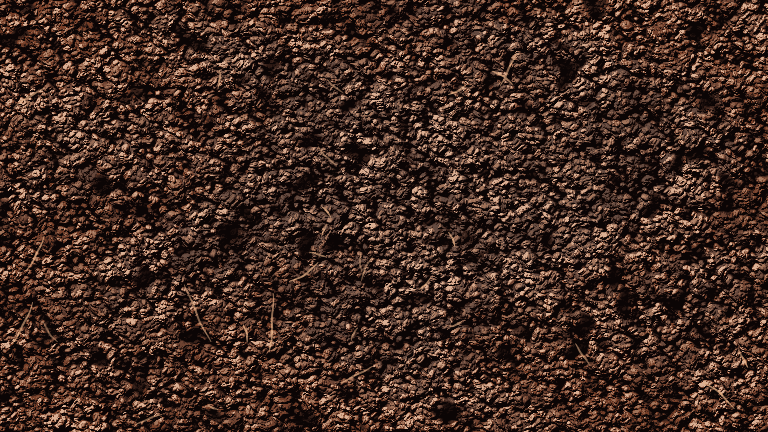
Reproduce this texture procedurally as a Shadertoy shader.

```glsl
vec3 hash3(vec2 p) {
    vec3 q = fract(p.xyx * vec3(0.1031, 0.1030, 0.0973));
    q += dot(q, q.yxz + 33.33);
    return fract((q.xxy + q.yzz) * q.zyx);
}

// Tallest dome over p: x = height in cells, y = random id of the grain
vec2 grains(vec2 p, float density) {
    p *= density;
    vec2 cell = floor(p), best = vec2(0.0);
    for (int y = -1; y <= 1; y++)
    for (int x = -1; x <= 1; x++) {
        vec2 c = cell + vec2(x, y);
        vec3 r = hash3(c + density);
        vec2 d = p - c - 0.1 - 0.8 * r.xy;
        float radius = 0.28 + 0.38 * r.z;
        float dome = sqrt(max(radius * radius - dot(d, d), 0.0));
        if (dome > best.x) best = vec2(dome, fract(r.x * 7.0 + r.y * 5.0));
    }
    return best;
}

vec2 ripple(vec2 p) {
    return sin(p.yx * 61.0 + 2.0 * sin(p * 37.0)) + 0.5 * sin(p.yx * 173.0 + p * 90.0);
}

// Soil relief: lumps, grains and crumbs; y carries the grain id
vec2 soil(vec2 p) {
    p += 0.003 * ripple(p);
    vec2 grain = grains(p, 62.0);
    float h = grain.x / 62.0;
    h += 0.5 * grains(p + 3.7, 23.0).x / 23.0;
    h += 0.75 * grains(p + 8.1, 125.0).x / 125.0;
    return vec2(h, grain.y);
}

// Thin, slightly bent root or straw, tapered at both ends
float fibre(vec2 p, float seed, float aspect, float pixel) {
    vec3 a = hash3(vec2(seed, 17.0)), b = hash3(vec2(seed, 53.0));
    float halfLength = 0.010 + 0.020 * b.x + 0.05 * pow(b.y, 5.0);
    float angle = (a.z - 0.5) * 2.6;
    vec2 q = p - a.xy * vec2(aspect, 1.0);
    q = mat2(cos(angle), sin(angle), -sin(angle), cos(angle)) * q;
    float t = q.y / halfLength;
    q.x += halfLength * (0.35 * (b.z - 0.5) * t * t + 0.02 * sin(t * 5.0 + seed));
    float d = length(vec2(q.x, max(abs(q.y) - halfLength, 0.0)));
    float width = 0.0021 * (1.0 - 0.6 * t * t);
    return (1.0 - smoothstep(-0.5 * pixel, 0.7 * pixel, d - width)) * (0.6 + 0.4 * b.z);
}

void mainImage(out vec4 fragColor, in vec2 fragCoord) {
    float pixel = 1.0 / iResolution.y;
    float aspect = iResolution.x * pixel;
    vec2 p = fragCoord * pixel;

    // Sun from the top, slightly left
    vec3 sun = normalize(vec3(-0.32, 0.76, 0.68));
    vec2 ground = soil(p);
    float e = 0.002;
    vec2 slope = vec2(soil(p + vec2(e, 0.0)).x, soil(p + vec2(0.0, e)).x) - ground.x;
    float light = max(dot(normalize(vec3(-slope / e, 1.0)), sun), 0.0);

    // Cast shadows
    float block = 0.0;
    for (int i = 1; i <= 4; i++) {
        float t = 0.0055 * float(i);
        block = max(block, soil(p + t * normalize(sun.xy)).x - ground.x - 0.80 * t);
    }
    light *= 1.0 - smoothstep(0.0005, 0.0065, block);

    // Grain brightness and gaps
    light *= 0.78 + 0.5 * ground.y;
    light *= smoothstep(-0.002, 0.011, ground.x);

    // Broad clods and sparse small hollows
    vec2 w = p + 0.012 * ripple(p * 0.6);
    vec2 clod = grains(w * vec2(0.8, 1.0) + 5.3, 11.0);
    float swell = sin(w.x * 11.0 + 2.0 * sin(w.y * 9.0)) * sin(w.y * 17.0 + 2.0 * sin(w.x * 6.0));
    light *= 0.84 + 0.45 * clod.x + 0.13 * swell;
    vec2 hollow = grains(w * vec2(0.8, 1.0), 15.0);
    light *= 1.0 - 0.8 * smoothstep(0.50, 0.63, hollow.x);

    // Greyer soil in the middle, redder toward the borders
    vec2 fromCentre = (p - vec2(0.55 * aspect, 0.55)) / vec2(aspect, 1.0);
    float red = 1.6 * length(fromCentre) + 0.15 * sin(p.x * 9.0 + 3.0 * sin(p.y * 7.0));
    red = smoothstep(0.2, 0.9, red + 0.5 * (ground.y - 0.5));
    vec3 mid = mix(vec3(0.39, 0.29, 0.25), vec3(0.46, 0.24, 0.15), red);
    vec3 color = mix(vec3(0.045, 0.018, 0.018), vec3(0.22, 0.13, 0.10), smoothstep(0.05, 0.30, light));
    color = mix(color, mid, smoothstep(0.30, 0.52, light));
    color = mix(color, vec3(0.63, 0.45, 0.35), smoothstep(0.58, 0.80, light));
    color = mix(color, vec3(0.86, 0.69, 0.58), smoothstep(0.83, 1.04, light));

    // Scattered roots and straw
    float straw = 0.0;
    for (int i = 0; i < 30; i++)
        straw = max(straw, fibre(p, float(i), aspect, pixel));
    color = mix(color, vec3(0.90, 0.69, 0.52), straw * (0.7 + 0.3 * ground.y));

    fragColor = vec4(color, 1.0);
}
```
